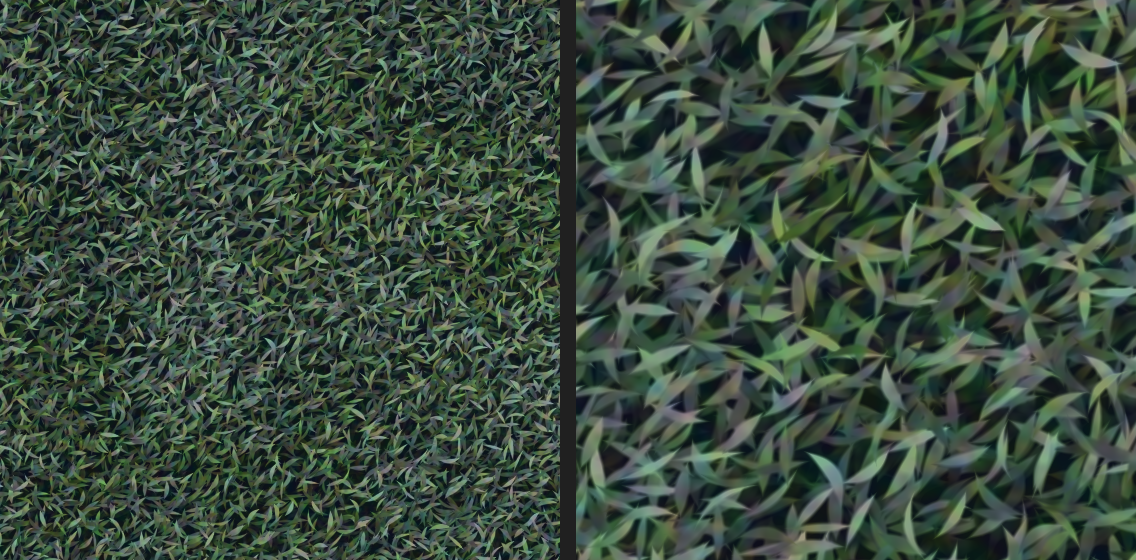
Left, the full canvas; right, a detail of the centre.
Reproduce this texture procedurally as a WebGL 1 fragment shader.

```glsl
precision highp float;
// Dense matted turf: layered short curved grass blades over dark gaps.

uniform vec2 u_resolution;

#define LAYERS 7
#define PIT_LAYER 4        // layers below this one are darkened by pits
#define CELLS 40.0         // blades per canvas side in each layer
#define HALF_LENGTH 0.018
#define HALF_WIDTH 0.0034
#define SOFTNESS 0.0015
#define LEAN 0.70          // favoured blade angle in radians
#define SPREAD 1.9
#define BEND 0.35
#define CHROMA 0.17
#define GRAIN 0.16

const vec3 SHADOW = vec3(0.04, 0.08, 0.095);
const vec3 GREY_DARK = vec3(0.15, 0.21, 0.18);
const vec3 GREY_MID = vec3(0.31, 0.38, 0.35);
const vec3 GREY_PALE = vec3(0.55, 0.63, 0.55);
const vec3 GREEN_DARK = vec3(0.12, 0.18, 0.12);
const vec3 GREEN_MID = vec3(0.26, 0.35, 0.21);
const vec3 GREEN_PALE = vec3(0.48, 0.59, 0.40);

float hash(vec2 p) {
  return fract(sin(dot(p, vec2(127.1, 311.7))) * 43758.5453);
}

float noise(vec2 p) {
  vec2 i = floor(p);
  vec2 f = fract(p);
  f = f * f * (3.0 - 2.0 * f);
  float low = mix(hash(i), hash(i + vec2(1.0, 0.0)), f.x);
  float high = mix(hash(i + vec2(0.0, 1.0)), hash(i + vec2(1.0, 1.0)), f.x);
  return mix(low, high, f.y);
}

vec3 ramp(float t, vec3 a, vec3 b, vec3 c, vec3 d) {
  vec3 color = mix(a, b, clamp(t * 3.0, 0.0, 1.0));
  color = mix(color, c, clamp(t * 3.0 - 1.0, 0.0, 1.0));
  return mix(color, d, clamp(t * 3.0 - 2.0, 0.0, 1.0));
}

// Paints one blade over surface, which holds (tone, greenness).
vec2 paintBlade(vec2 surface, vec2 uv, vec2 cell, float layer, float soft) {
  vec2 seed = cell + layer * vec2(17.3, 59.7);
  vec2 jitter = vec2(hash(seed + 1.3), hash(seed + 2.7));
  vec2 root = (cell + jitter) / CELLS;
  float angle = LEAN + SPREAD * (hash(seed + 3.1) + hash(seed + 4.9) - 1.0);
  float len = HALF_LENGTH * mix(0.8, 1.15, hash(seed + 5.3));
  float width = HALF_WIDTH * mix(0.65, 1.35, hash(seed + 6.1));

  // Bent lens shape, tapered to both ends
  vec2 p = uv - root;
  float c = cos(angle);
  float s = sin(angle);
  vec2 q = vec2(c * p.x + s * p.y, c * p.y - s * p.x);
  float u = q.x / len;
  float bend = BEND * (2.0 * hash(seed + 7.7) - 1.0);
  q.y += bend * len * (u * u - 0.4);
  float dist = abs(q.y) - width * (1.0 - u * u);
  float cover = 1.0 - smoothstep(-soft, soft, dist);

  // Upper blades and blade tips catch more light
  float depth = (layer + 1.0) / float(LAYERS);
  float tone = 0.19 + 0.62 * depth + 0.55 * (hash(seed + 8.3) - 0.5);
  tone *= mix(0.82, 1.12, clamp(0.5 + 0.5 * u, 0.0, 1.0));
  float green = 0.6 * (hash(seed + 9.1) + noise(root * 9.0));
  return mix(surface, vec2(tone, smoothstep(0.42, 0.9, green)), cover);
}

void main() {
  float side = min(u_resolution.x, u_resolution.y);
  vec2 uv = gl_FragCoord.xy / side;
  float soft = max(SOFTNESS, 0.7 / side);
  vec2 surface = vec2(0.0, 0.3);

  // Blades from the ground up
  for (int i = 0; i < LAYERS; i++) {
    float layer = float(i);
    vec2 shifted = uv + layer * vec2(0.0137, 0.0091);
    vec2 home = floor(shifted * CELLS);
    if (i == PIT_LAYER) {
      surface.x *= mix(0.25, 1.0, smoothstep(0.3, 0.65, noise(uv * 48.0)));
    }
    for (int y = -1; y <= 1; y++) {
      for (int x = -1; x <= 1; x++) {
        vec2 cell = home + vec2(float(x), float(y));
        surface = paintBlade(surface, shifted, cell, layer, soft);
      }
    }
  }

  // Broad patches and fine grain in the light
  float tone = surface.x + 0.14 * (noise(uv * 6.0 + 3.0) - 0.5);
  tone += GRAIN * (noise(uv * 170.0) - 0.5);
  tone = clamp(tone, 0.0, 1.1);
  vec3 grey = ramp(tone, SHADOW, GREY_DARK, GREY_MID, GREY_PALE);
  vec3 green = ramp(tone, SHADOW, GREEN_DARK, GREEN_MID, GREEN_PALE);
  vec3 color = mix(grey, green, surface.y);

  // Faint coloured specks
  vec2 s = uv * 110.0;
  vec3 speck = vec3(noise(s), noise(s + 31.7), noise(s + 73.1));
  color += CHROMA * (speck - dot(speck, vec3(1.0 / 3.0))) * (0.4 + 0.6 * tone);
  gl_FragColor = vec4(clamp(color, 0.0, 1.0), 1.0);
}
```
